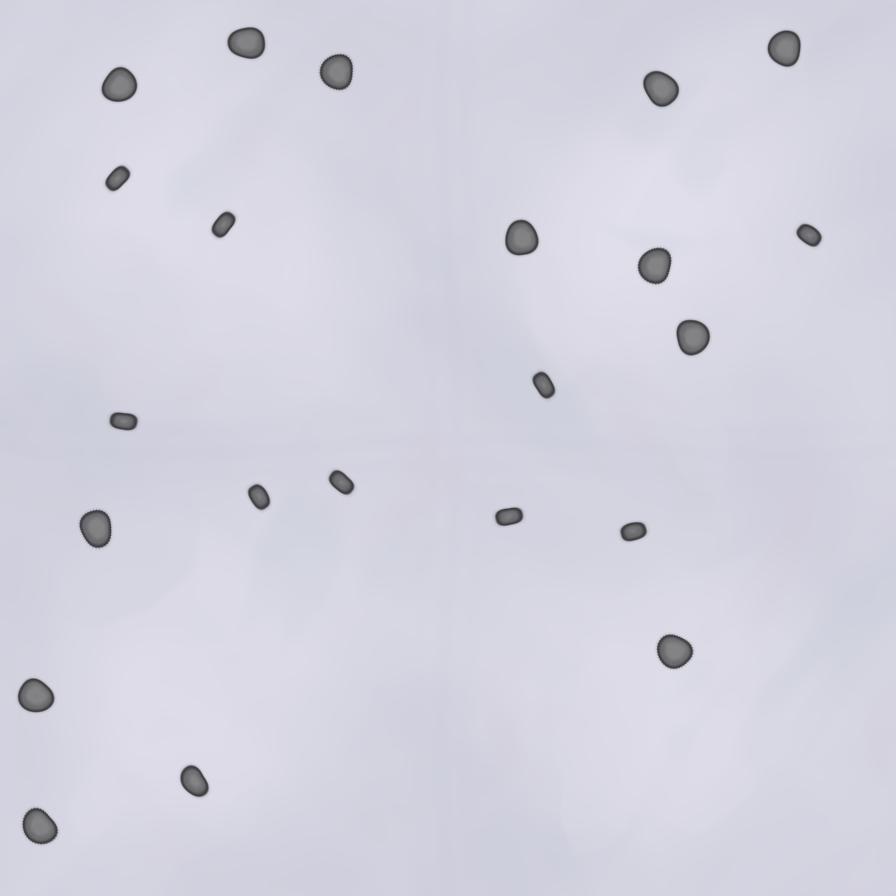
A WebGL 2 fragment shader for this texture:

```glsl
#version 300 es
precision highp float;
// Scattered dark pebbles on a pale lilac, softly brushed ground.

uniform vec2 u_resolution;
out vec4 fragColor;

const vec3 GROUND_DARK = vec3(0.798, 0.796, 0.852);
const vec3 GROUND_LIGHT = vec3(0.886, 0.881, 0.925);
const vec3 TINT_BLUE = vec3(0.770, 0.810, 0.845);
const vec3 TINT_PINK = vec3(0.840, 0.790, 0.840);
const vec3 STONE_RIM = vec3(0.235, 0.235, 0.245);
const vec3 STONE_BODY = vec3(0.415, 0.415, 0.430);
const vec3 STONE_CORE = vec3(0.515, 0.515, 0.525);
const float STONE_CELLS = 6.0;     // scatter cells across the canvas
const float STONE_SHARE = 0.67;    // share of cells holding a stone
const float STONE_JITTER = 0.66;   // wander inside a cell
const float RIM_WIDTH = 0.0046;
const int DAB_COUNT = 70;
const float DAB_OPACITY = 0.34;
const float PI = 3.14159265;

vec2 hash2(vec2 p) {
  vec3 q = fract(p.xyx * vec3(0.1031, 0.1030, 0.0973));
  q += dot(q, q.yzx + 33.33);
  return fract((q.xx + q.yz) * q.zy);
}

mat2 rotation(float a) {
  float c = cos(a), s = sin(a);
  return mat2(c, s, -s, c);
}

// Layered, warped sines, roughly -1 to 1
float layeredSines(vec2 p) {
  float sum = 0.0, weight = 0.55;
  for (int i = 0; i < 4; i++) {
    p += 0.7 * sin(p.yx * 0.8 + float(i) * 1.9);
    sum += weight * sin(p.x) * sin(p.y);
    p = rotation(0.9) * p * 1.75 + 2.3;
    weight *= 0.6;
  }
  return sum;
}

// Four pale fields parted by a darker cross
float fieldTone(vec2 p) {
  vec2 fromCentre = abs(fract(p * 2.0) - 0.5) * 2.0;
  float light = 1.0 - smoothstep(0.2, 1.1, length(fromCentre));
  return 0.31 + 0.42 * light + 0.22 * layeredSines(p * 9.0 + 4.0);
}

// Translucent oval brush dabs, some crisp and some soft
float brushedTone(vec2 p) {
  float tone = fieldTone(p);
  vec2 wobble = 0.008 * sin(p.yx * 37.0 + vec2(1.0, 4.0))
              + 0.004 * sin(p.yx * 83.0);
  for (int i = 0; i < DAB_COUNT; i++) {
    float id = float(i);
    vec2 centre = hash2(vec2(id, 3.7));
    vec2 shape = hash2(vec2(id, 11.3));
    vec2 style = hash2(vec2(id, 27.9));
    vec2 axes = mix(0.035, 0.13, shape.x) * vec2(1.0, mix(0.3, 0.8, shape.y));
    vec2 q = rotation(style.x * PI) * (p - centre + wobble);
    float d = (length(q / axes) - 1.0) * axes.y;
    float softness = mix(0.002, 0.03, style.y * style.y);
    float fade = smoothstep(-1.3, 0.7, q.x / axes.x);
    float cover = (1.0 - smoothstep(-softness, softness, d)) * fade;
    float dabTone = fieldTone(centre) + 0.4 * (fract(style.x * 7.0) - 0.5);
    tone = mix(tone, dabTone, DAB_OPACITY * cover);
  }
  // Faint straight strokes along the cross
  vec2 seam = exp(-pow((p - 0.5) / 0.035, vec2(2.0)));
  vec2 streak = sin(p * 210.0 + 2.0 * sin(p.yx * 9.0));
  return tone + 0.03 * dot(seam, streak) - 0.04 * max(seam.x, seam.y);
}

vec3 ground(vec2 p) {
  vec3 color = mix(GROUND_DARK, GROUND_LIGHT, clamp(brushedTone(p), 0.0, 1.0));
  float blue = smoothstep(0.3, 0.85, layeredSines(p * 11.0 + 17.0));
  float pink = smoothstep(0.35, 0.9, layeredSines(p * 13.0 + 31.0));
  color = mix(color, TINT_BLUE, 0.3 * blue);
  return mix(color, TINT_PINK, 0.18 * pink);
}

vec3 addStone(vec3 color, vec2 p, float pixel) {
  vec2 cell = floor(p * STONE_CELLS);
  vec2 pick = hash2(cell + 41.0);
  if (pick.x > STONE_SHARE) return color;

  vec2 offset = 0.5 + STONE_JITTER * (hash2(cell + 73.0) - 0.5);
  vec2 turn = hash2(cell + 109.0);
  float angle = floor(turn.x * 4.0) * PI / 4.0 + (turn.y - 0.5) * 0.6;
  vec2 q = rotation(angle) * (p - (cell + offset) / STONE_CELLS);

  // Small oblong, middling and large round stones
  bool oblong = pick.y < 0.35;
  vec2 axes = oblong ? vec2(0.0148, 0.0096)
            : pick.y < 0.5 ? vec2(0.0180, 0.0132) : vec2(0.0203, 0.0176);
  float power = oblong ? 2.7 : 2.2;
  float a = atan(q.y, q.x);
  float outline = 1.0 + 0.035 * sin(2.0 * a + turn.x * 40.0)
                + (oblong ? 0.015 : 0.05) * sin(3.0 * a + turn.y * 40.0);
  outline += 0.012 * step(0.75, pick.y) * sin(38.0 * a);
  vec2 unit = pow(abs(q / axes), vec2(power));
  float depth = (1.0 - pow(unit.x + unit.y, 1.0 / power) / outline) * axes.y;

  // Dark rim, grey body, paler core with slight mottling
  vec3 stone = mix(STONE_RIM, STONE_BODY, smoothstep(0.0006, RIM_WIDTH, depth));
  float core = smoothstep(0.0035, 0.0115, depth + 0.12 * q.y);
  core += 0.15 * layeredSines(p * 260.0);
  stone = mix(stone, STONE_CORE, clamp(core, 0.0, 1.0) * step(0.0035, depth));

  color *= 1.0 - 0.08 * smoothstep(-0.0035, 0.0, depth);
  float edge = max(pixel, 0.0011);
  return mix(color, stone, smoothstep(-edge, edge, depth));
}

void main() {
  float side = min(u_resolution.x, u_resolution.y);
  vec2 p = gl_FragCoord.xy / side;
  fragColor = vec4(addStone(ground(p), p, 0.8 / side), 1.0);
}
```
